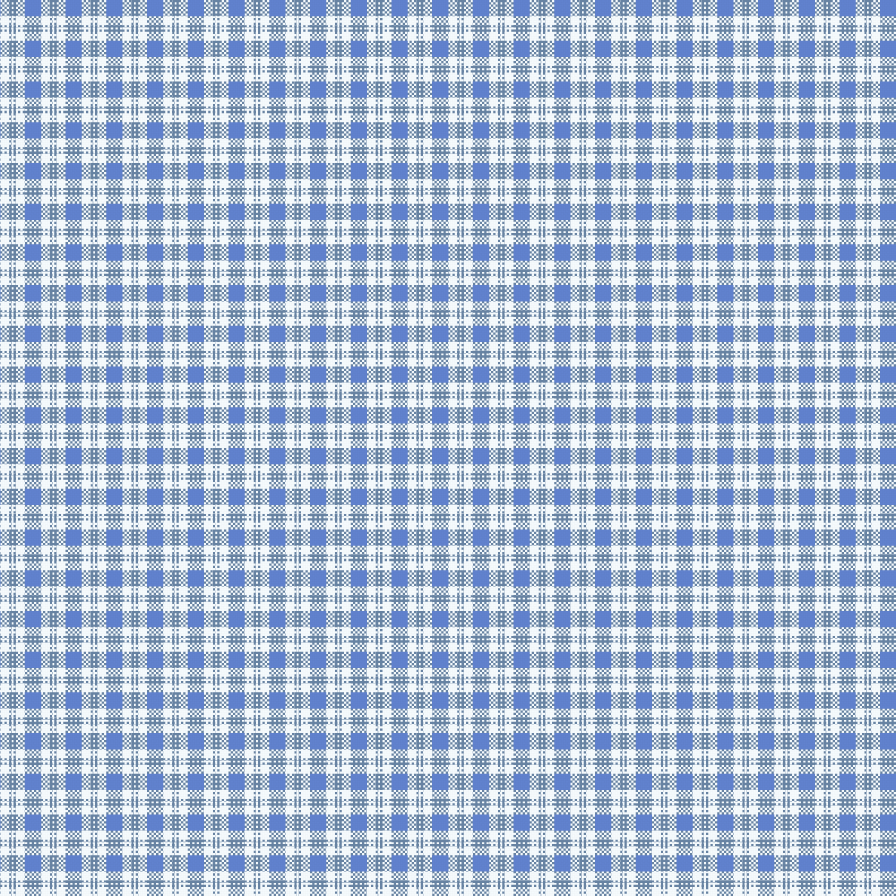
Give the GLSL for this pattern, as a Shadertoy shader.

```glsl
// Woven blue and white plaid: broad blue bands with a pair of thin slate lines
// between them, run both ways. A fine plain weave picks warp or weft on top,
// and each pixel averages a grid of samples to smooth the threads.

const float REPEATS = 22.0;              // plaid repeats across and down
const float THREADS = 18.0;              // threads per repeat, even for the weave
const vec2  BAND_CENTER = vec2(0.810, 0.800);
const float BAND_HALF = 0.200;           // half width of a blue band
const float LINE_OFFSET = 0.052;         // thin line to middle of the gap
const float LINE_HALF = 0.030;           // half width of a thin line
const float THREAD_SHADE = 0.035;        // darkening at thread edges
const int   SAMPLES = 4;                 // samples per pixel side

const vec3 WHITE = vec3(0.965, 0.985, 0.995);
const vec3 BLUE  = vec3(0.380, 0.510, 0.810);
const vec3 SLATE = vec3(0.410, 0.520, 0.645);

// Coverage of the broad bands on each axis, in repeat units
vec2 broadBand(vec2 fromBand) {
    return 1.0 - step(BAND_HALF, fromBand);
}

// Coverage of the paired lines, mirrored about the middle of each gap
vec2 thinLines(vec2 fromBand) {
    return 1.0 - step(LINE_HALF, abs(0.5 - fromBand - LINE_OFFSET));
}

vec3 plaid(vec2 p) {
    vec2 fromBand = abs(fract(p - BAND_CENTER + 0.5) - 0.5);
    vec2 broad = broadBand(fromBand);
    vec2 dyed = max(broad, thinLines(fromBand));

    // Plain weave: warp and weft alternate on top
    vec2 thread = p * THREADS;
    vec2 cell = floor(thread);
    float warpOnTop = mod(cell.x + cell.y, 2.0);
    float topDyed = mix(dyed.y, dyed.x, warpOnTop);

    // Full blue shows only where two broad bands cross
    vec3 dye = mix(SLATE, BLUE, broad.x * broad.y);
    vec3 color = mix(WHITE, dye, topDyed);

    // Rounded shading across the thread on top
    vec2 across = abs(fract(thread) - 0.5) * 2.0;
    float edge = mix(across.y, across.x, warpOnTop);
    return color * (1.0 - THREAD_SHADE * edge * edge);
}

void mainImage(out vec4 fragColor, in vec2 fragCoord) {
    vec3 sum = vec3(0.0);
    for (int j = 0; j < SAMPLES; j++) {
        for (int i = 0; i < SAMPLES; i++) {
            vec2 offset = (vec2(i, j) + 0.5) / float(SAMPLES) - 0.5;
            vec2 uv = (fragCoord + offset) / iResolution.y;
            sum += plaid(uv * REPEATS);
        }
    }
    fragColor = vec4(sum / float(SAMPLES * SAMPLES), 1.0);
}
```
